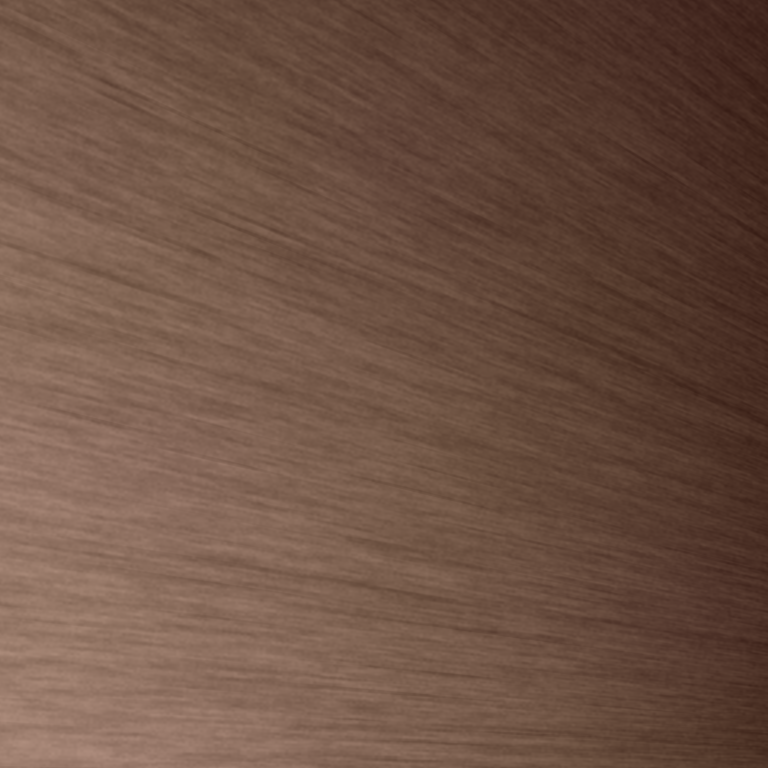
Reproduce this texture procedurally as a WebGL 1 fragment shader.

```glsl
precision highp float;
// Draws brushed brown metal: fine streaks converging to the right under a soft falloff of light.

uniform vec2 u_resolution;

const vec3 DARK_BROWN = vec3(0.25, 0.145, 0.108);
const vec3 MID_BROWN = vec3(0.43, 0.32, 0.26);
const vec3 LIGHT_BROWN = vec3(0.64, 0.515, 0.45);
const vec2 FAN_CENTER = vec2(2.2, -0.04);

float hash(vec2 p) {
  vec3 q = fract(vec3(p.xyx) * 0.1031);
  q += dot(q, q.yzx + 33.33);
  return fract((q.x + q.y) * q.z);
}

// Smooth one-dimensional noise; each row has its own shift, so no grid shows.
float rowNoise(float x, float row) {
  x += 19.0 * hash(vec2(row, 71.0));
  float cell = floor(x);
  float blend = smoothstep(0.0, 1.0, x - cell);
  return mix(hash(vec2(cell, row)), hash(vec2(cell + 1.0, row)), blend);
}

// Noise from -0.5 to 0.5, with x along the streaks and y across them.
float streakNoise(vec2 p, vec2 frequency, float seed) {
  p = p * frequency + seed;
  float row = floor(p.y);
  float blend = smoothstep(0.0, 1.0, p.y - row);
  return mix(rowNoise(p.x, row), rowNoise(p.x, row + 1.0), blend) - 0.5;
}

// Polar coordinates around the fan center, scaled to canvas units.
vec2 fanCoordinates(vec2 uv, vec2 center) {
  vec2 d = vec2(center.x - uv.x, uv.y - center.y);
  return vec2(length(d), 2.0 * atan(d.y, d.x));
}

// Brightness of the broad light: strongest at lower left, fading to the right.
float lightFalloff(vec2 uv) {
  float bottom = mix(0.625, 0.30, uv.x);
  float top = mix(0.465, 0.25, uv.x);
  float bottomSwell = 0.23 * uv.x * (1.0 - uv.x) * (1.0 - uv.y);
  float leftSwell = 0.08 * uv.y * (1.0 - uv.y) * (1.0 - uv.x);
  return mix(bottom, top, uv.y) + bottomSwell + leftSwell;
}

// Brushed relief from faint bands, long streaks, hairlines and thin dark scratches.
float brushedRelief(vec2 fan) {
  float relief = 0.010 * streakNoise(fan, vec2(1.8, 26.0), 5.0);
  relief += 0.026 * streakNoise(fan, vec2(3.5, 80.0), 17.0);
  relief += 0.046 * streakNoise(fan, vec2(7.0, 145.0), 31.0);
  relief += 0.050 * streakNoise(fan, vec2(24.0, 220.0), 47.0);
  float scratch = streakNoise(fan, vec2(5.0, 135.0), 83.0);
  return relief - 0.034 * smoothstep(0.20, 0.46, scratch);
}

// Short flecks and fine grain that break up the streaks.
float surfaceGrain(vec2 uv, vec2 fan) {
  float flecks = 0.036 * streakNoise(fan, vec2(85.0, 250.0), 9.0);
  return flecks + 0.030 * streakNoise(uv, vec2(240.0, 270.0), 61.0);
}

vec3 brownRamp(float tone) {
  vec3 shade = mix(DARK_BROWN, MID_BROWN, (tone - 0.25) / 0.18);
  vec3 glow = mix(MID_BROWN, LIGHT_BROWN, (tone - 0.43) / 0.21);
  return mix(shade, glow, step(0.43, tone));
}

void main() {
  vec2 uv = gl_FragCoord.xy / u_resolution;
  vec2 fan = fanCoordinates(uv, FAN_CENTER);

  // Streaks lose contrast toward the shaded side.
  float light = lightFalloff(uv);
  float contrast = mix(0.6, 1.15, smoothstep(0.22, 0.55, light));
  float tone = light + contrast * brushedRelief(fan);
  tone += mix(0.8, 1.0, contrast) * surfaceGrain(uv, fan);

  // Soft patches drift between olive and rose.
  float tint = streakNoise(uv, vec2(5.0), 3.0);
  vec3 color = brownRamp(tone) + tint * vec3(-0.003, 0.005, -0.010);
  gl_FragColor = vec4(color, 1.0);
}
```
